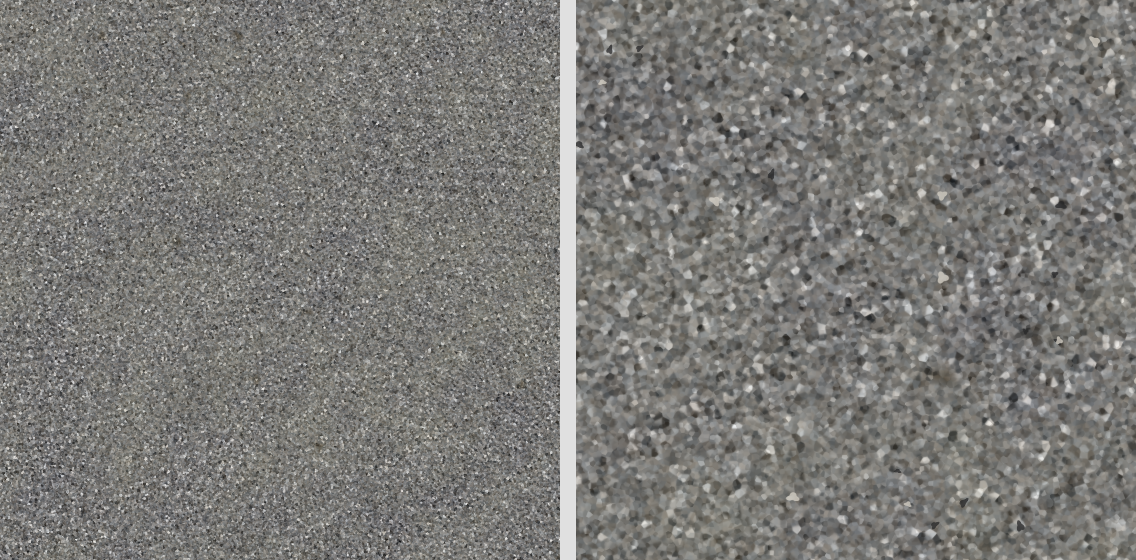
Left, the full canvas; right, a detail of the centre.
Give the GLSL for this texture, as a Shadertoy shader.

```glsl
// Fine grey asphalt: two layers of soft-edged Voronoi grains over a faintly
// mottled warm/blue base, with scattered pale chips, dark pits and brown stains.
// All lengths are fractions of the canvas height.

float hash(vec2 p) {
    return fract(sin(dot(p, vec2(127.1, 311.7))) * 43758.5453);
}

float valueNoise(vec2 p) {
    vec2 cell = floor(p), f = fract(p);
    f = f * f * (3.0 - 2.0 * f);
    return mix(mix(hash(cell), hash(cell + vec2(1, 0)), f.x),
               mix(hash(cell + vec2(0, 1)), hash(cell + vec2(1, 1)), f.x), f.y);
}

// Layered noise, centred on zero
float fbm(vec2 p) {
    float sum = 0.0, amplitude = 0.5;
    for (int i = 0; i < 4; i++) {
        sum += amplitude * (valueNoise(p) - 0.5);
        p = mat2(1.6, 1.2, -1.2, 1.6) * p + 17.3;
        amplitude *= 0.6;
    }
    return sum;
}

// Blended Voronoi cells: x is the grain's tone, y its warm or cool tint
vec2 grains(vec2 p) {
    vec2 cell = floor(p), sum = vec2(0.0);
    float total = 0.0;
    for (int y = -1; y <= 1; y++) {
        for (int x = -1; x <= 1; x++) {
            vec2 id = cell + vec2(x, y);
            vec2 d = p - id - vec2(hash(id), hash(id + 41.7));
            float weight = exp(-8.0 * dot(d, d));
            float h = hash(id + 83.1);
            float tone = h - 0.52 + 0.75 * smoothstep(0.88, 1.0, h)
                       - 0.35 * (1.0 - smoothstep(0.0, 0.1, h));
            sum += weight * vec2(tone, hash(id + 129.4) - 0.5);
            total += weight;
        }
    }
    return sum / total;
}

// Coverage of sparse, randomly turned, irregular specks
float specks(vec2 uv, float cells, float share, float radius, float blur) {
    vec2 p = uv * cells, id = floor(p);
    vec2 d = fract(p) - 0.3 - 0.4 * vec2(hash(id + 5.3), hash(id + 9.1));
    float angle = 6.2832 * hash(id + 13.7);
    d = mat2(cos(angle), sin(angle), -sin(angle), cos(angle)) * d;
    d.y *= 1.0 + 0.9 * hash(id + 21.9);
    float size = radius * cells * (0.6 + 0.6 * hash(id + 33.3));
    float dist = length(d) + 0.25 * size * sin(3.0 * atan(d.y, d.x) + angle);
    float edge = blur * cells;
    return step(hash(id + 57.7), share) * (1.0 - smoothstep(size - edge, size + edge, dist));
}

void mainImage(out vec4 fragColor, in vec2 fragCoord) {
    vec2 uv = fragCoord / iResolution.y;
    float pixel = 1.0 / iResolution.y;

    // Broad patches: pale ones lean warm, dark ones lean blue
    float patches = fbm(uv * 10.0 + 3.0);
    float blotches = fbm(uv * 28.0 + 40.0);
    vec3 color = vec3(0.480, 0.476, 0.464) + 0.045 * patches + 0.045 * blotches;
    color += vec3(0.006, 0.005, -0.028) * (patches + blotches);

    // Aggregate, a little calmer inside the pale patches; turned off the grid
    vec2 coarse = grains(mat2(0.8, 0.6, -0.6, 0.8) * uv * 245.0);
    vec2 fine = grains(mat2(0.96, -0.28, 0.28, 0.96) * uv * 400.0 + 11.0);
    float contrast = 1.0 - 0.45 * patches;
    color += contrast * (0.25 * coarse.x + 0.15 * fine.x);
    color += vec3(0.025, 0.0, -0.025) * (coarse.y + 0.6 * fine.y);

    // Soft brown stains
    float stain = specks(uv, 8.0, 0.16, 0.007, 0.007);
    color *= mix(vec3(1.0), vec3(0.75, 0.71, 0.64), stain);

    // Dark pits and pale chips
    float pit = specks(uv + 0.37, 52.0, 0.05, 0.0026, 0.9 * pixel);
    float chip = specks(uv + 0.71, 44.0, 0.05, 0.003, 0.9 * pixel);
    color = mix(color, vec3(0.15, 0.15, 0.155), 0.75 * pit);
    color = mix(color, vec3(0.82, 0.80, 0.76), 0.8 * chip);

    fragColor = vec4(clamp(color, 0.0, 1.0), 1.0);
}
```
